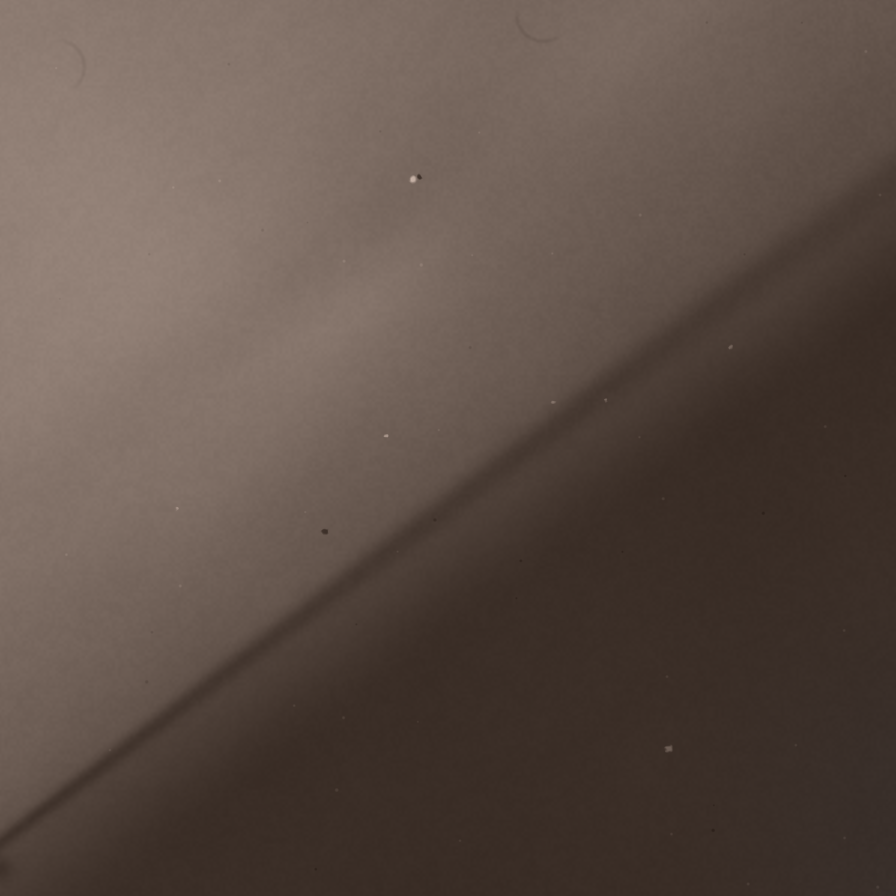
Reproduce this texture procedurally as a Shadertoy shader.

```glsl
// A softly lit plaster wall cut by a diagonal shadow with a thin dark crease.
// Signed distance to the crease drives the light; soft ellipses, stretched
// noise, hashed specks, a few chips and faint scratches add the surface.

const vec3 SHADOW_COLOR = vec3(0.228, 0.178, 0.150);
const vec3 LIGHT_COLOR = vec3(0.580, 0.510, 0.470);
const vec3 COOL_TINT = vec3(-0.010, 0.004, 0.015);
const float CREASE_START = 0.060;   // height at the left edge
const float CREASE_SLOPE = 0.763;
const float CREASE_BEND = 0.016;
const vec2 CREASE_WIDTH = vec2(0.008, 0.024);   // left, right
const vec2 CREASE_DEPTH = vec2(0.24, 0.11);     // left, right
const vec2 RAMP_LENGTH = vec2(0.13, 0.25);      // left, right
const float PENUMBRA_WIDTH = 0.125;
const float STREAK_ANGLE = 0.68;
const float MOTTLE_AMOUNT = 0.13;
const float GRAIN_AMOUNT = 0.075;
const float GRAIN_CELLS = 300.0;
const float SPECK_CELLS = 22.0;
const float SPECK_CHANCE = 0.10;

// Chips: position, radius, brightness change
const int CHIP_COUNT = 9;
const vec4 CHIPS[CHIP_COUNT] = vec4[](
    vec4(0.461, 0.799, 0.0036, 0.85), vec4(0.468, 0.803, 0.0026, -0.60),
    vec4(0.746, 0.165, 0.0034, 0.55), vec4(0.431, 0.513, 0.0020, 0.65),
    vec4(0.363, 0.407, 0.0032, -0.45), vec4(0.677, 0.553, 0.0017, 0.50),
    vec4(0.618, 0.551, 0.0018, 0.45), vec4(0.198, 0.432, 0.0018, 0.42),
    vec4(0.815, 0.613, 0.0017, 0.45));

float hash(vec2 p) {
    vec3 q = fract(p.xyx * 0.1031);
    q += dot(q, q.yzx + 33.33);
    return fract((q.x + q.y) * q.z);
}

float valueNoise(vec2 p) {
    vec2 cell = floor(p), f = fract(p);
    f = f * f * (3.0 - 2.0 * f);
    return mix(mix(hash(cell), hash(cell + vec2(1, 0)), f.x),
               mix(hash(cell + vec2(0, 1)), hash(cell + 1.0), f.x), f.y);
}

float fbm(vec2 p) {
    float sum = 0.0, gain = 0.5;
    for (int i = 0; i < 5; i++) {
        sum += gain * valueNoise(p);
        p = p * 2.03 + 17.0;
        gain *= 0.5;
    }
    return sum;
}

vec2 rotate(vec2 p, float angle) {
    float c = cos(angle), s = sin(angle);
    return vec2(c * p.x + s * p.y, c * p.y - s * p.x);
}

// Soft elliptical blot, its long axis along the streak direction
float streak(vec2 uv, vec2 center, vec2 size) {
    vec2 q = rotate(uv - center, STREAK_ANGLE) / size;
    return exp(-dot(q, q));
}

float disc(vec2 offset, float radius, float pixel) {
    float soft = max(pixel, radius * 0.5);
    return 1.0 - smoothstep(radius - soft, radius + soft, length(offset));
}

// Faint arc that fades away from the given direction
float scratch(vec2 offset, float radius, vec2 facing, float pixel) {
    float line = abs(length(offset) - radius);
    float fade = smoothstep(0.1, 0.8, dot(normalize(offset + 1e-5), facing));
    return fade * (1.0 - smoothstep(0.0, 0.003 + pixel, line));
}

// Small hashed marks, one at most per cell
float specks(vec2 uv, float pixel) {
    vec2 cell = floor(uv * SPECK_CELLS);
    float present = step(hash(cell + 5.0), SPECK_CHANCE);
    vec2 spot = 0.2 + 0.6 * vec2(hash(cell + 31.0), hash(cell + 67.0));
    float radius = mix(0.0008, 0.0018, hash(cell + 93.0));
    float tone = mix(-0.14, 0.18, step(0.5, hash(cell + 121.0)));
    return present * tone * disc(uv - (cell + spot) / SPECK_CELLS, radius, pixel);
}

void mainImage(out vec4 fragColor, in vec2 fragCoord) {
    vec2 uv = fragCoord / iResolution.xy;
    float pixel = 1.0 / min(iResolution.x, iResolution.y);

    // Distance above the slightly bent crease
    float crease = CREASE_START + uv.x * (CREASE_SLOPE - CREASE_BEND * uv.x);
    float d = (uv.y - crease) / length(vec2(1.0, CREASE_SLOPE));
    float width = mix(CREASE_WIDTH.x, CREASE_WIDTH.y, uv.x);

    // Lit side: rising ramp, glow at the left, falloff at the right
    float ramp = mix(RAMP_LENGTH.x, RAMP_LENGTH.y, smoothstep(0.0, 0.6, uv.x));
    float lit = 0.36 + 0.40 * (1.0 - exp(-max(d, 0.0) / ramp));
    vec2 glow = (uv - vec2(0.08, 0.74)) / vec2(0.34, 0.36);
    lit += 0.24 * exp(-dot(glow, glow));
    lit -= 0.05 * smoothstep(0.7, 1.0, uv.x);
    lit -= 0.10 * streak(uv, vec2(0.43, 0.77), vec2(0.20, 0.070));
    lit += 0.11 * streak(uv, vec2(0.40, 0.66), vec2(0.13, 0.055));
    lit += 0.07 * streak(uv, vec2(0.64, 0.87), vec2(0.18, 0.070));
    lit -= 0.07 * streak(uv, vec2(0.13, 0.53), vec2(0.18, 0.050));
    vec2 along = rotate(uv, STREAK_ANGLE);
    lit += MOTTLE_AMOUNT * (fbm(along * vec2(4.0, 9.0) + 9.0) - 0.48);

    // Shadow side with its penumbra, then the crease itself
    float shade = 0.26 * smoothstep(-PENUMBRA_WIDTH, 0.01, d);
    shade += 0.05 * (fbm(uv * 6.0 + 40.0) - 0.48);
    float tone = mix(shade, lit, smoothstep(-width, width * 1.2, d));
    tone -= mix(CREASE_DEPTH.x, CREASE_DEPTH.y, uv.x) * exp(-d * d / (width * width));
    tone -= 0.18 * streak(uv, vec2(0.0, 0.03), vec2(0.014));

    // Rough-edged surface marks, then grain at two scales
    vec2 rough = uv + 0.003 * (vec2(valueNoise(uv * 280.0), valueNoise(uv * 280.0 + 50.0)) - 0.5);
    for (int i = 0; i < CHIP_COUNT; i++)
        tone += CHIPS[i].w * disc(rough - CHIPS[i].xy, CHIPS[i].z, pixel);
    tone += specks(uv, pixel);
    tone -= 0.09 * scratch(uv - vec2(0.606, 0.983), 0.029, vec2(-0.5, -0.87), pixel);
    tone -= 0.09 * scratch(uv - vec2(0.064, 0.925), 0.030, vec2(0.95, 0.30), pixel);
    float grain = 0.65 * valueNoise(uv * GRAIN_CELLS) + 0.35 * valueNoise(uv * GRAIN_CELLS * 0.37);
    tone += GRAIN_AMOUNT * (grain - 0.5) * mix(0.6, 1.0, smoothstep(-0.1, 0.1, d));

    vec3 color = mix(SHADOW_COLOR, LIGHT_COLOR, tone);
    color += COOL_TINT * smoothstep(0.7, 1.1, uv.x) * smoothstep(0.45, 0.05, uv.y);
    fragColor = vec4(clamp(color, 0.0, 1.0), 1.0);
}
```
